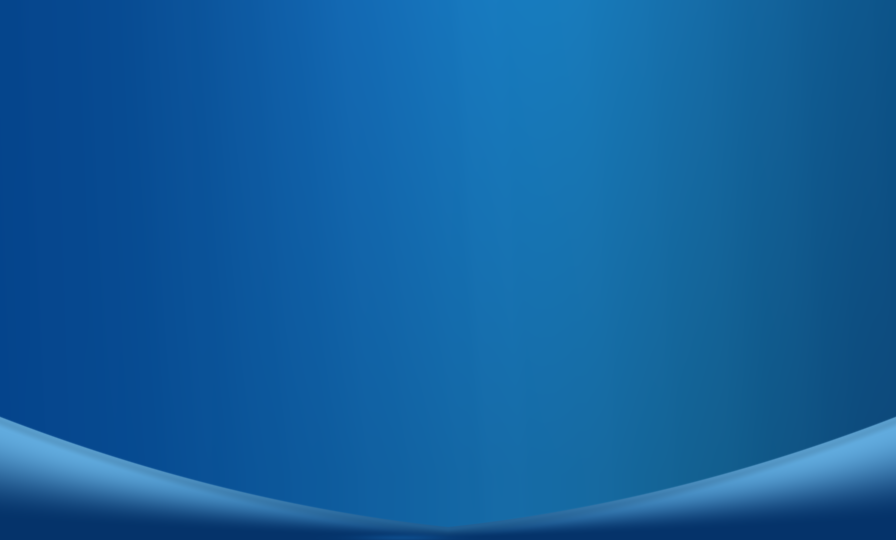
Reproduce this background procedurally as a Shadertoy shader.

```glsl
// A blue backdrop, brightest right of centre, above a glossy curved valley.
// Two rows of colour stops are splined across and blended vertically;
// the valley is a parabola of height with a light-to-dark gloss below it.

const int STOPS = 6;

const vec3 TOP_ROW[STOPS] = vec3[STOPS](
    vec3(0.020, 0.270, 0.550), vec3(0.040, 0.320, 0.600),
    vec3(0.075, 0.415, 0.705), vec3(0.092, 0.485, 0.745),
    vec3(0.080, 0.415, 0.645), vec3(0.050, 0.330, 0.540));

const vec3 LOW_ROW[STOPS] = vec3[STOPS](
    vec3(0.020, 0.270, 0.550), vec3(0.032, 0.308, 0.580),
    vec3(0.060, 0.370, 0.625), vec3(0.085, 0.420, 0.650),
    vec3(0.070, 0.370, 0.560), vec3(0.048, 0.280, 0.475));

const vec3 GLOSS_SIDE = vec3(0.38, 0.67, 0.87);
const vec3 GLOSS_MIDDLE = vec3(0.14, 0.41, 0.64);
const vec3 DEEP_BLUE = vec3(0.018, 0.200, 0.415);

float hash(float n) {
    return fract(sin(n * 91.345) * 4375.85);
}

float noise(float x) {
    float cell = floor(x);
    return mix(hash(cell), hash(cell + 1.0), smoothstep(0.0, 1.0, x - cell));
}

// Catmull-Rom spline through evenly spaced colours
vec3 spline(vec3 stops[STOPS], float x) {
    float s = clamp(x, 0.0, 1.0) * float(STOPS - 1);
    int i = min(int(s), STOPS - 2);
    float t = s - float(i);
    vec3 a = stops[max(i - 1, 0)];
    vec3 b = stops[i];
    vec3 c = stops[i + 1];
    vec3 d = stops[min(i + 2, STOPS - 1)];
    return b + 0.5 * t * (c - a
        + t * (2.0 * a - 5.0 * b + 4.0 * c - d
        + t * (3.0 * (b - c) + d - a)));
}

// Backdrop with very faint upright streaks
vec3 backdrop(vec2 uv) {
    float height = clamp((uv.y - 0.12) / 0.88, 0.0, 1.0);
    vec3 color = mix(spline(LOW_ROW, uv.x), spline(TOP_ROW, uv.x), height);
    float streak = noise(uv.x * 60.0 + uv.y * 2.0) - 0.5;
    return color + 0.006 * streak;
}

// Height of the valley rim; side is 0 at the middle and 1 at the edges
float rimHeight(float side) {
    return 0.024 + side * (0.088 + 0.116 * side);
}

// Gloss under the rim, fading to deep blue at the floor
vec3 valley(float y, float rim, float side) {
    vec3 gloss = mix(GLOSS_MIDDLE, GLOSS_SIDE, smoothstep(0.0, 0.9, side));
    float level = clamp(y / rim, 0.0, 1.0);
    vec3 color = mix(DEEP_BLUE, gloss, smoothstep(0.16, 0.92, level));
    float rimBand = 1.0 - smoothstep(0.008, 0.022, rim - y);
    return color * (1.0 - 0.10 * rimBand);
}

void mainImage(out vec4 fragColor, in vec2 fragCoord) {
    vec2 uv = fragCoord / iResolution.xy;
    float pixel = 1.0 / iResolution.y;
    float side = abs(2.0 * uv.x - 1.0);
    float rim = rimHeight(side);

    vec3 color = backdrop(uv);
    float inside = smoothstep(-pixel, pixel, rim - uv.y);
    color = mix(color, valley(uv.y, rim, side), inside);

    // Thin highlight along the rim
    float line = 1.0 - smoothstep(0.0, 0.004 + pixel, abs(uv.y - rim + 0.002));
    color = mix(color, GLOSS_SIDE, 0.25 * line * side);

    // Soft sheen on the floor left of the middle
    vec2 sheen = (uv - vec2(0.45, 0.004)) / vec2(0.05, 0.006);
    color += vec3(0.03, 0.09, 0.12) * exp(-dot(sheen, sheen));

    fragColor = vec4(color, 1.0);
}
```
